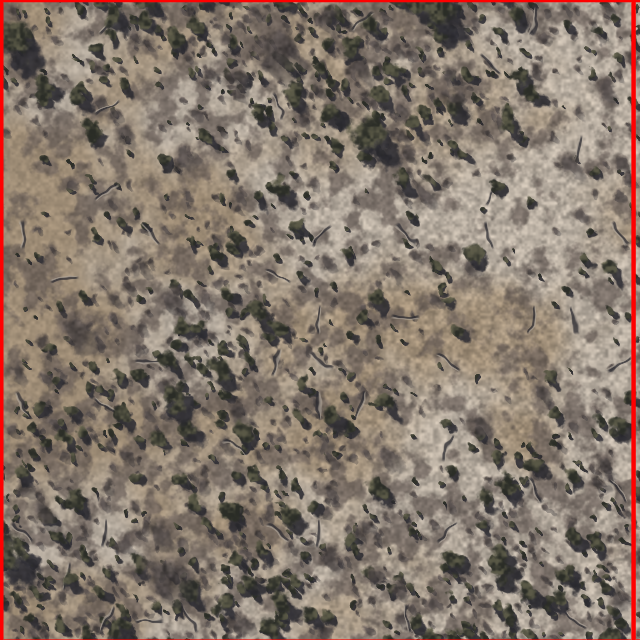
Reproduce this texture procedurally as a WebGL 1 fragment shader.

```glsl
precision highp float;
// Aerial view of dry, stony scrubland inside a thin red survey frame.
// Soil is layered value noise; shrubs are jittered cells at several scales,
// each with a ragged crown and a long shadow falling to the lower right.

uniform vec2 u_resolution;

#define SUN_DIR vec2(0.62, -0.785)
#define SOIL_PALE vec3(0.715, 0.675, 0.625)
#define SOIL_TAN vec3(0.625, 0.555, 0.465)
#define SHADOW vec3(0.175, 0.172, 0.195)
#define LEAF_DARK vec3(0.165, 0.175, 0.145)
#define LEAF_LIGHT vec3(0.375, 0.370, 0.285)
#define TWIG vec3(0.385, 0.345, 0.325)
#define FRAME_RED vec3(1.0, 0.0, 0.0)
#define GRAIN 0.40
#define DENSITY 0.52

float hash(vec2 p) {
  vec3 q = fract(p.xyx * vec3(0.1031, 0.1030, 0.0973));
  q += dot(q, q.yzx + 33.33);
  return fract((q.x + q.y) * q.z);
}

float noise(vec2 p) {
  vec2 i = floor(p), f = fract(p);
  f = f * f * (3.0 - 2.0 * f);
  return mix(mix(hash(i), hash(i + vec2(1.0, 0.0)), f.x),
             mix(hash(i + vec2(0.0, 1.0)), hash(i + vec2(1.0, 1.0)), f.x), f.y);
}

float fbm(vec2 p) {
  float sum = 0.0, amp = 0.533;
  for (int i = 0; i < 4; i++) {
    sum += amp * noise(p);
    p = mat2(1.6, 1.2, -1.2, 1.6) * p + 7.3;
    amp *= 0.5;
  }
  return sum;
}

// One below the inner distance, fading to zero at the outer distance.
float within(float inner, float outer, float dist) {
  return 1.0 - smoothstep(inner, outer, dist);
}

// Share of ground that is overgrown: thick at lower left and along the top.
float growth(vec2 uv) {
  float g = DENSITY + 1.5 * (fbm(uv * 4.5 + 3.0) - 0.5);
  g += 0.32 * within(0.1, 0.48, uv.y) * within(0.3, 1.1, uv.x);
  g += 0.18 * smoothstep(0.8, 0.95, uv.y);
  return g - 0.35 * within(0.05, 0.3, length(uv - vec2(0.15, 0.68)));
}

// Ground with tan patches, pebbles and darker gaps between them.
vec3 soil(vec2 uv) {
  float patches = fbm(uv * 6.0 + 20.0) + 0.25 * (uv.x - 0.5);
  vec3 col = mix(SOIL_TAN, SOIL_PALE, smoothstep(0.25, 0.62, patches));
  float grain = 0.6 * noise(uv * 135.0) + 0.4 * noise(uv * 230.0 + 9.0) - 0.5;
  col *= 1.0 + GRAIN * mix(0.65, 1.15, smoothstep(0.1, 0.7, uv.x)) * grain;
  float litter = smoothstep(0.50, 0.74, fbm(uv * 38.0 + 50.0) + 0.12 * growth(uv));
  return mix(col, TWIG * (1.0 + 0.4 * grain), 0.7 * litter);
}

// One scale of shrubs; woody is the share of bare, grey-brown bushes.
vec3 shrubs(vec3 ground, vec2 uv, float cells, float chance, float woody, float seed) {
  vec2 ragged = vec2(fbm(uv * 48.0 + seed), fbm(uv * 48.0 - seed + 40.0)) - 0.5;
  vec2 p = uv * cells + ragged * (0.25 + cells * 0.015);
  float shade = 0.0, crown = 0.0, bush = 0.0;
  for (int y = -1; y <= 1; y++) {
    for (int x = -1; x <= 1; x++) {
      vec2 id = floor(p) + vec2(float(x), float(y));
      vec2 key = id + seed * 17.0;
      vec2 center = id + vec2(hash(key + 3.1), hash(key + 8.7));
      float present = step(hash(key), chance * growth(center / cells));
      float radius = mix(0.20, 0.39, hash(key + 5.3));
      vec2 d = (p - center) / radius;
      vec2 s = vec2(dot(d, SUN_DIR), dot(d, vec2(-SUN_DIR.y, SUN_DIR.x)));
      float shadeDist = length((s - vec2(0.75, 0.0)) / vec2(1.45, 0.78));
      float isBush = step(hash(key + 12.9), woody);
      shade = max(shade, present * (1.0 - 0.65 * isBush) * within(0.72, 1.15, shadeDist));
      float body = present * within(0.65, 1.1, length(s / vec2(1.05, 0.85)));
      crown = max(crown, body * (1.0 - isBush));
      bush = max(bush, present * isBush * within(0.45, 1.45, length(d)));
    }
  }
  float leaf = 0.6 * noise(uv * 105.0 + seed) + 0.4 * noise(uv * 210.0);
  vec3 col = mix(ground, TWIG * (0.55 + 0.8 * leaf), 0.82 * bush);
  col = mix(col, SHADOW * (0.8 + 0.4 * leaf), 0.9 * shade);
  vec3 foliage = mix(LEAF_DARK, LEAF_LIGHT, smoothstep(0.25, 0.85, leaf));
  return mix(col, foliage, 0.88 * crown);
}

// Scattered dead branches, each a pale stick beside its thin shadow.
vec3 branches(vec3 col, vec2 uv) {
  vec2 p = uv * 15.0, id = floor(p), d = fract(p) - 0.5;
  float angle = 6.2832 * hash(id + 61.0);
  vec2 axis = vec2(cos(angle), sin(angle));
  float across = dot(d, vec2(-axis.y, axis.x)) + 0.12 * (noise(p * 5.0) - 0.5);
  float present = step(hash(id + 77.0), 0.16) * within(0.26, 0.36, abs(dot(d, axis)));
  col = mix(col, SHADOW, 0.75 * present * within(0.015, 0.05, abs(across - 0.035)));
  return mix(col, SOIL_PALE, 0.6 * present * within(0.005, 0.03, abs(across)));
}

void main() {
  vec2 uv = gl_FragCoord.xy / u_resolution;
  vec3 col = soil(uv);
  col = shrubs(col, uv, 62.0, 0.50, 0.60, 1.0);
  col = shrubs(col, uv, 36.0, 0.62, 0.45, 2.0);
  col = branches(col, uv);
  col = shrubs(col, uv, 21.0, 0.72, 0.25, 3.0);
  col = shrubs(col, uv, 11.0, 0.20, 0.40, 4.0);

  // Frame: left, right and top bars, with a faint hairline at the bottom.
  float frame = within(0.0043, 0.0067, uv.x);
  frame = max(frame, within(0.0023, 0.0047, abs(uv.x - 0.990)));
  frame = max(frame, within(0.0023, 0.0047, 1.0 - uv.y));
  frame = max(frame, 0.6 * within(0.0008, 0.0025, uv.y));
  gl_FragColor = vec4(mix(col, FRAME_RED, frame), 1.0);
}
```
